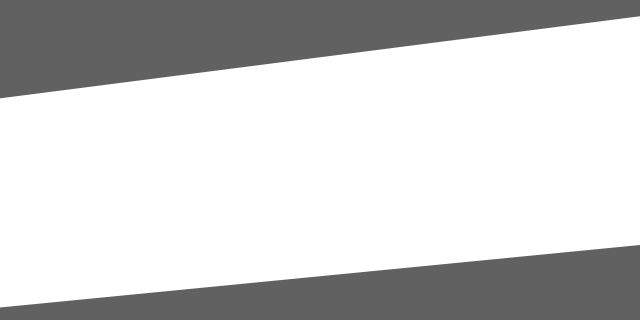
A Shadertoy shader for this background:

```glsl
// A white band rising to the right across a flat grey ground.
// Two straight edges, each set by its height at the left and right side,
// bound the band; signed distances to them give smooth one-pixel borders.

#define GREY        vec3(0.38)
#define WHITE       vec3(1.0)
#define UPPER_EDGE  vec2(0.6927, 0.9492)  // heights at left and right
#define LOWER_EDGE  vec2(0.0391, 0.2344)
#define EDGE_PIXELS 1.0                   // width of the smooth border

// Signed distance above a line, in units of the canvas height
float distanceAbove(vec2 uv, vec2 edge, float aspect) {
    float slope = (edge.y - edge.x) / aspect;
    return (uv.y - mix(edge.x, edge.y, uv.x)) / sqrt(1.0 + slope * slope);
}

void mainImage(out vec4 fragColor, in vec2 fragCoord) {
    vec2 uv = fragCoord / iResolution.xy;
    float aspect = iResolution.x / iResolution.y;

    // Positive inside the band, negative outside
    float inside = min(distanceAbove(uv, LOWER_EDGE, aspect),
                       -distanceAbove(uv, UPPER_EDGE, aspect));

    // Blend over the border
    float band = clamp(inside * iResolution.y / EDGE_PIXELS + 0.5, 0.0, 1.0);
    fragColor = vec4(mix(GREY, WHITE, band), 1.0);
}
```
